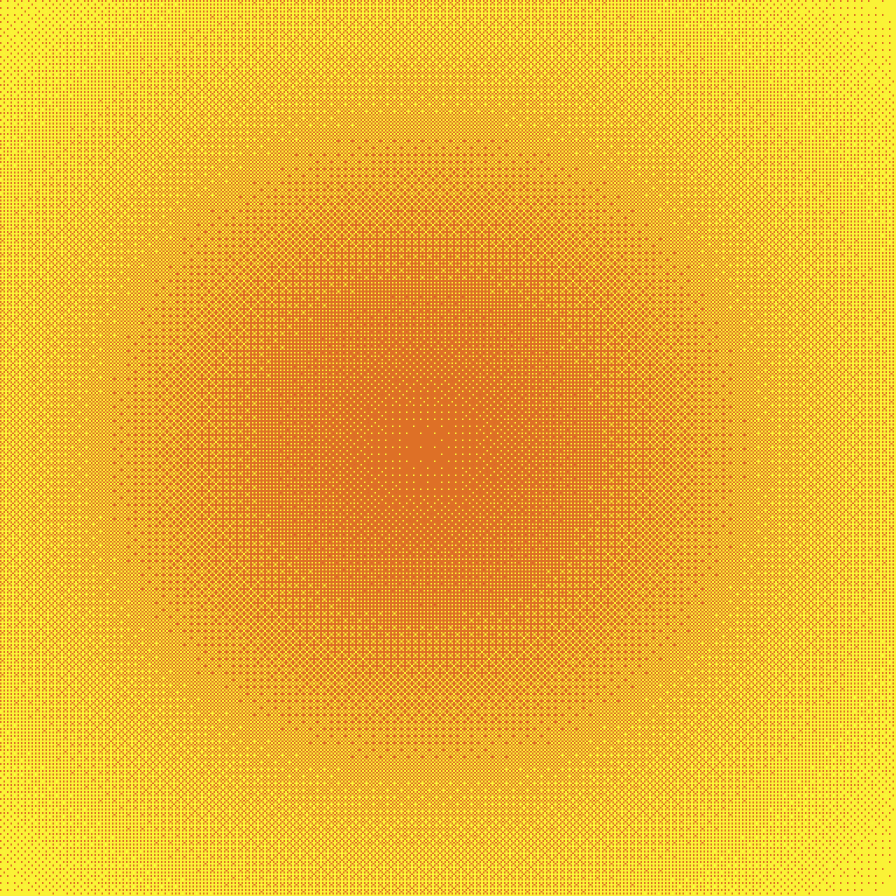
Write a Shadertoy shader that draws this background.

```glsl
// A warm radial glow, orange at its heart and yellow at the corners,
// reduced to two flat colours by ordered dithering: each square cell
// compares the glow's level with a threshold from an 8 x 8 Bayer matrix.

const vec3 ORANGE = vec3(0.87, 0.44, 0.15);
const vec3 YELLOW = vec3(0.98, 0.95, 0.21);
const vec2 GLOW_CENTER = vec2(0.476, 0.5);
const float GLOW_RADIUS = 0.727;   // distance at which yellow is complete
const float CELLS = 512.0;         // dither cells across the canvas
const int SAMPLES = 2;             // smoothing samples per axis

// Bayer threshold in 0..1, built by interleaving the bits of the cell index.
float bayerThreshold(ivec2 cell, int bits) {
    int rank = 0;
    for (int i = 0; i < bits; i++) {
        int yBit = (cell.y >> i) & 1;
        int xorBit = ((cell.x ^ cell.y) >> i) & 1;
        rank = rank * 4 + xorBit * 2 + yBit;
    }
    return (float(rank) + 0.5) / float(1 << (2 * bits));
}

// Linear radial ramp: 0 at the center, 1 at the given radius.
float radialLevel(vec2 p, vec2 center, float radius) {
    return clamp(length(p - center) / radius, 0.0, 1.0);
}

// 1 where the cell containing p is yellow, 0 where it is orange.
float ditheredGlow(vec2 p, float cells) {
    vec2 cell = floor(p * cells);
    float level = radialLevel((cell + 0.5) / cells, GLOW_CENTER, GLOW_RADIUS);
    return step(bayerThreshold(ivec2(cell), 3), level);
}

void mainImage(out vec4 fragColor, in vec2 fragCoord) {
    // Average a small grid of samples to smooth the cell edges.
    float yellowShare = 0.0;
    for (int j = 0; j < SAMPLES; j++) {
        for (int i = 0; i < SAMPLES; i++) {
            vec2 offset = (vec2(i, j) + 0.5) / float(SAMPLES) - 0.5;
            vec2 p = (fragCoord + offset) / iResolution.y;
            yellowShare += ditheredGlow(p, CELLS);
        }
    }
    yellowShare /= float(SAMPLES * SAMPLES);
    fragColor = vec4(mix(ORANGE, YELLOW, yellowShare), 1.0);
}
```
